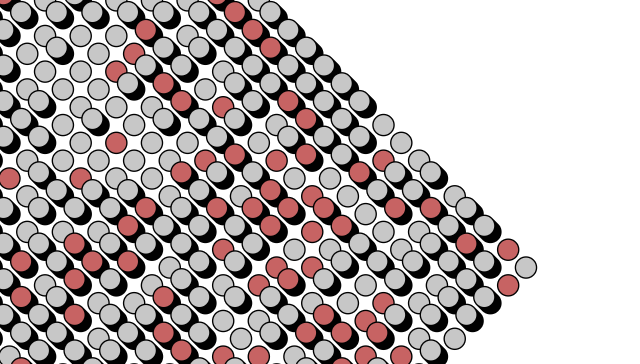
This pattern is drawn by a Shadertoy shader. Its source:

```glsl
// A wedge of outlined grey and red discs on a square lattice turned 45 degrees.
// Hashed cells are lifted up-left and drag a solid black shadow; each pixel
// paints its 3x3 nearest cells from back to front.

const vec2  TIP    = vec2(1.445, 0.265); // right corner of the wedge, in canvas heights
const float PITCH  = 0.0692;             // lattice spacing, in canvas heights
const float RADIUS = 0.446;              // outlined disc, in cells
const float FILL   = 0.392;              // coloured part, in cells
const float LIFT   = 0.34;               // shift of raised discs, in cells
const float RAISED_SHARE = 0.68;
const float RED_SHARE    = 0.24;
const vec2  CALM_CENTRE  = vec2(15.0, 7.5); // patch with fewer raised discs
const vec2  WARM_CENTRE  = vec2(8.5, 5.5);  // patch with more red discs

const vec3 PAPER = vec3(1.0);
const vec3 INK   = vec3(0.005);
const vec3 GREY  = vec3(0.78);
const vec3 RED   = vec3(0.78, 0.39, 0.39);

float hash(vec2 p) {
    vec3 q = fract(p.xyx * vec3(0.1031, 0.1030, 0.0973));
    q += dot(q, q.yzx + 33.33);
    return fract((q.x + q.y) * q.z);
}

// Soft bump around a lattice position
float patchWeight(vec2 cell, vec2 centre, float size) {
    vec2 d = (cell - centre) / size;
    return exp(-dot(d, d));
}

// Distance to a capsule lying along the lift axis
float capsule(vec2 p, float len, float r) {
    p.x -= clamp(p.x, 0.0, len);
    return length(p) - r;
}

float cover(float dist, float pixel) {
    return clamp(0.5 - dist / pixel, 0.0, 1.0);
}

void paintCell(inout vec3 col, vec2 p, vec2 cell, float pixel) {
    float raisedShare = RAISED_SHARE - 0.45 * patchWeight(cell, CALM_CENTRE, 3.0);
    float redShare = RED_SHARE + 0.3 * patchWeight(cell, WARM_CENTRE, 2.5);
    // The corner and its two neighbours lie flat; the neighbours are red
    float rim = cell.x + cell.y;
    float raised = rim < 1.5 ? 0.0 : step(hash(cell + 7.0), raisedShare);
    float isRed = rim < 1.5 ? rim : step(hash(cell + 61.0), redShare);

    vec2 local = p - cell;
    float lift = LIFT * raised;
    col = mix(col, INK, cover(capsule(local, lift, RADIUS), pixel));
    float face = length(local - vec2(lift, 0.0)) - FILL;
    col = mix(col, mix(GREY, RED, isRed), cover(face, pixel));
}

void mainImage(out vec4 fragColor, in vec2 fragCoord) {
    vec2 uv = fragCoord / iResolution.y;
    float pixel = 1.0 / (iResolution.y * PITCH);

    // Lattice axes: x runs up-left along the wedge, y runs down-left
    vec2 d = uv - TIP;
    vec2 p = vec2(d.y - d.x, -d.x - d.y) * 0.70711 / PITCH;
    vec2 home = floor(p + 0.5);

    vec3 col = PAPER;
    for (int i = 1; i >= -1; i--) {
        for (int j = -1; j <= 1; j++) {
            vec2 cell = home + vec2(i, j);
            if (min(cell.x, cell.y) > -0.5) paintCell(col, p, cell, pixel);
        }
    }
    fragColor = vec4(col, 1.0);
}
```
